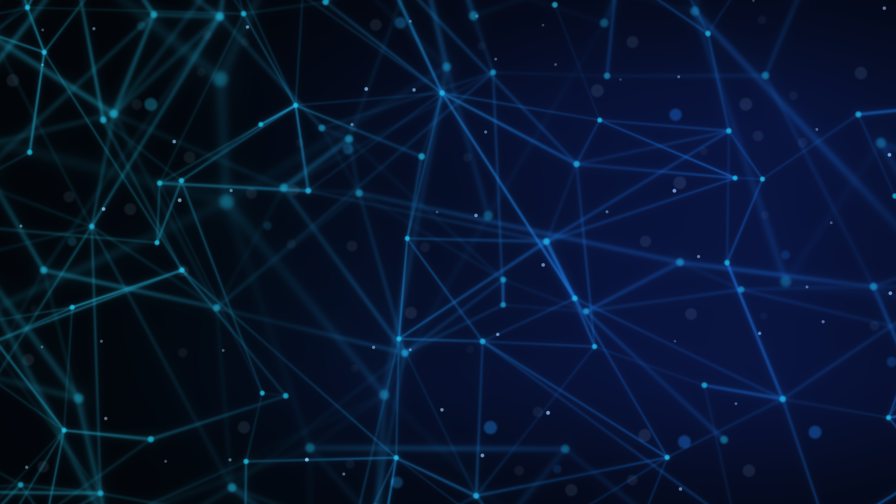
Write a Shadertoy shader that draws this background.

```glsl
#define NIGHT vec3(0.006, 0.016, 0.034)
#define NAVY vec3(0.034, 0.078, 0.245)
#define CYAN vec3(0.10, 0.56, 0.66)
#define BLUE vec3(0.07, 0.40, 0.70)
#define NODE_COLOR vec3(0.10, 0.74, 0.88)
#define DUST_COLOR vec3(0.50, 0.62, 0.70)
#define NODE_DENSITY 0.94
#define LINK_CHANCE 0.90
#define LINK_FALLOFF 0.38

vec2 hash22(vec2 p) {
    vec3 q = fract(p.xyx * vec3(0.1031, 0.1030, 0.0973));
    q += dot(q, q.yzx + 33.33);
    return fract((q.xx + q.yz) * q.zy);
}

float cornerSlope(vec2 corner, vec2 offset) {
    return dot(hash22(corner) * 2.0 - 1.0, offset);
}

float gradientNoise(vec2 p) {
    vec2 i = floor(p), f = p - i;
    vec2 u = f * f * f * (f * (f * 6.0 - 15.0) + 10.0);
    vec2 e = vec2(1.0, 0.0);
    float low = mix(cornerSlope(i, f), cornerSlope(i + e, f - e), u.x);
    float high = mix(cornerSlope(i + e.yx, f - e.yx), cornerSlope(i + 1.0, f - 1.0), u.x);
    return mix(low, high, u.y);
}

float bell(float d, float width) {
    return exp(-d * d / (width * width));
}

// One jittered node per cell: xy position, z defocus, w presence
vec4 node(vec2 cell, float size, float seed) {
    vec2 jitter = hash22(cell + seed);
    vec2 traits = hash22(cell + seed + 51.7);
    vec2 pos = (cell + 0.04 + 0.92 * jitter) * size;
    return vec4(pos, traits.y * traits.y, step(traits.x, NODE_DENSITY - 0.2 * pos.x));
}

// Returns link light in x and node light in y
vec2 network(vec2 p, float size, float seed, vec2 widths) {
    vec2 light = vec2(0.0);
    vec2 home = floor(p / size);
    float minWidth = 0.7 / iResolution.y;
    for (int y = -2; y <= 1; y++)
    for (int x = -2; x <= 2; x++) {
        vec2 cell = home + vec2(x, y);
        vec4 a = node(cell, size, seed);
        if (a.w < 0.5) continue;
        float widthA = mix(widths.x, widths.y, a.z);
        float radius = widthA + 0.0028;
        light.y += (1.0 - smoothstep(0.5 * radius, 1.4 * radius, distance(p, a.xy)))
                 * sqrt(widths.x / widthA);

        // Links to half of the neighbours, so each pair is drawn once
        for (int k = 3; k < 15; k++) {
            vec2 chance = hash22(cell + seed + float(k) * vec2(7.31, 3.17));
            if (chance.x > LINK_CHANCE) continue;
            vec4 b = node(cell + vec2(k % 5 - 2, k / 5), size, seed);
            vec2 span = b.xy - a.xy;
            float reach = dot(span, span) / (size * size);
            if (b.w < 0.5 || chance.x > LINK_CHANCE * exp(-LINK_FALLOFF * reach)) continue;
            float t = clamp(dot(p - a.xy, span) / dot(span, span), 0.0, 1.0);
            float d = distance(p, a.xy + t * span);
            float width = max(mix(widthA, mix(widths.x, widths.y, b.z), t), minWidth);
            float strength = (0.16 + 0.84 * chance.y * chance.y) * sqrt(widths.x / width);
            light.x += strength * (bell(d, width) + 0.10 * bell(d, 3.5 * width));
        }
    }
    return light;
}

// Sparse round specks, each kept inside its own cell
float specks(vec2 p, float size, float seed, float share, float radius, float blur) {
    vec2 cell = floor(p / size);
    vec2 traits = hash22(cell + seed + 13.9);
    vec2 center = (cell + 0.2 + 0.6 * hash22(cell + seed)) * size;
    float r = radius * (0.65 + 0.5 * traits.y);
    float disc = 1.0 - smoothstep(r - blur, r + blur, distance(p, center));
    return disc * step(traits.x, share) * (0.4 + 0.6 * traits.y);
}

void mainImage(out vec4 fragColor, in vec2 fragCoord) {
    vec2 p = fragCoord / iResolution.y;
    float across = p.x * iResolution.y / iResolution.x;

    // Backdrop: black on the left, navy on the right, darker rims
    float haze = gradientNoise(p * 2.3 + 4.0);
    float blue = smoothstep(0.12, 0.80, across + 0.10 * haze);
    blue *= 1.0 - 0.65 * smoothstep(0.22, 0.56, abs(p.y - 0.5));
    blue *= 1.0 - 0.25 * smoothstep(0.85, 1.05, across);
    vec3 color = mix(NIGHT, NAVY, blue);
    color += vec3(0.0, 0.016, 0.024) * bell(distance(p, vec2(0.45, 0.4)), 0.45);

    // Out of focus discs and fine dust
    vec3 linkColor = mix(CYAN, BLUE, smoothstep(0.1, 0.75, across));
    color += linkColor * 0.45 * specks(p, 0.21, 5.3, 0.30, 0.012, 0.004);
    color += DUST_COLOR * 0.13 * specks(p, 0.11, 27.1, 0.38, 0.011, 0.003);
    color += DUST_COLOR * 0.85 * specks(p, 0.13, 71.6, 0.50, 0.0033, 0.0016);

    // Three depths of network, from blurred to crisp
    vec2 far = network(p, 0.34, 83.4, vec2(0.006, 0.013));
    vec2 middle = network(p + 0.07, 0.24, 41.2, vec2(0.003, 0.007));
    vec2 near = network(p + 0.03, 0.19, 19.8, vec2(0.0022, 0.0045));
    vec2 light = 0.30 * far + 0.55 * middle + 0.85 * near;
    float patches = clamp(0.85 + 0.9 * gradientNoise(p * 2.8 + 9.0), 0.4, 1.2);
    color += linkColor * patches * (1.0 - exp(-light.x * 1.1));
    color = mix(color, NODE_COLOR, min(light.y, 1.0) * 0.95);

    fragColor = vec4(color, 1.0);
}
```
